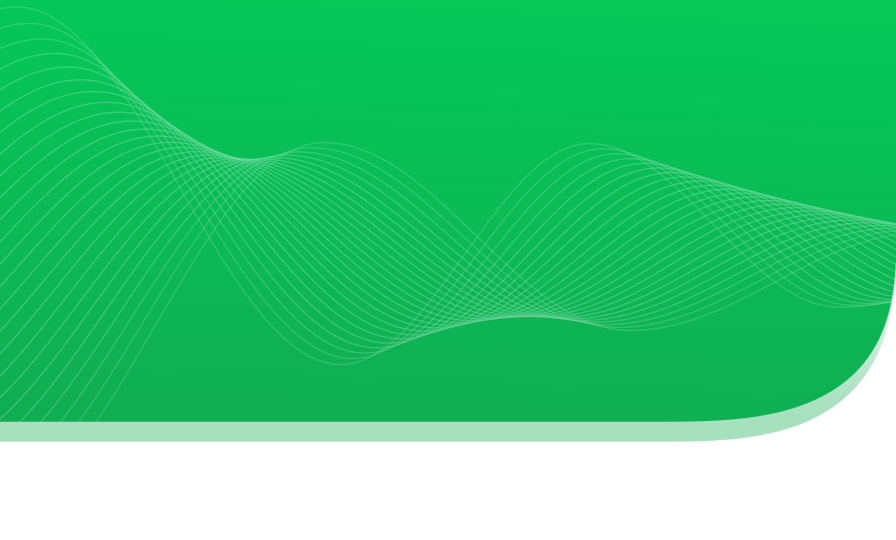
A Shadertoy shader for this background:

```glsl
// Green panel with a rounded lower corner, a pale rim below it and a woven ribbon of fine waves.

const float ASPECT = 1.6623;
const int LINE_COUNT = 25;
const int NODE_COUNT = 6;

const vec3 WHITE = vec3(1.0);
const vec3 GREEN_TOP = vec3(0.018, 0.785, 0.350);
const vec3 GREEN_LOW = vec3(0.062, 0.682, 0.322);
const vec3 RIM_PALE = vec3(0.655, 0.878, 0.750);

// Crests and troughs of the first wave, and their travel across the ribbon
const vec2 NODE_START[NODE_COUNT] = vec2[](
    vec2(-0.541, 0.589), vec2(0.032, 0.987), vec2(0.632, 0.325),
    vec2(1.093, 0.734), vec2(1.558, 0.431), vec2(2.013, 0.535));
const vec2 NODE_SHIFT[NODE_COUNT] = vec2[](
    vec2(0.510, -0.541), vec2(0.569, -0.251), vec2(0.537, 0.063),
    vec2(0.617, -0.165), vec2(0.606, 0.087), vec2(0.606, 0.030));
const float NODE_BOW[NODE_COUNT] = float[](0.0, -0.5, 0.21, -0.065, 0.0, 0.0);

// Position of one crest or trough for the wave at ribbon parameter t
vec2 waveNode(int k, float t) {
    return NODE_START[k] + NODE_SHIFT[k] * t + vec2(0.0, NODE_BOW[k] * t * (1.0 - t));
}

// Height and slope of a wave, eased by a cosine from node to node
vec2 waveAt(float x, float t) {
    vec2 a = waveNode(0, t);
    vec2 b = waveNode(1, t);
    for (int k = 2; k < NODE_COUNT; k++) {
        if (x < b.x) break;
        a = b;
        b = waveNode(k, t);
    }
    float span = b.x - a.x;
    float angle = 3.14159 * clamp((x - a.x) / span, 0.0, 1.0);
    float rise = b.y - a.y;
    return vec2(a.y + rise * 0.5 * (1.0 - cos(angle)),
                rise * 0.5 * sin(angle) * 3.14159 / span);
}

// Box-filtered coverage of a stroke at distance d
float strokeCoverage(float d, float halfWidth, float pixel) {
    float upper = min(d + 0.5 * pixel, halfWidth);
    float lower = max(d - 0.5 * pixel, -halfWidth);
    return clamp((upper - lower) / pixel, 0.0, 1.0);
}

// Coverage of a panel whose lower right corner is a cubic superellipse
float panelCoverage(vec2 p, vec2 center, vec2 radius, float pixel) {
    vec2 q = max(vec2(p.x - center.x, center.y - p.y), 0.0) / radius;
    float d = (pow(q.x * q.x * q.x + q.y * q.y * q.y, 1.0 / 3.0) - 1.0) * radius.y;
    return clamp(0.5 - d / pixel, 0.0, 1.0);
}

// Blend of all the waves in the ribbon, with crossings held below a ceiling
float ribbon(vec2 p, float halfWidth, float opacity, float ceiling, float pixel) {
    float total = 0.0;
    for (int i = 0; i < LINE_COUNT; i++) {
        float t = float(i) / float(LINE_COUNT - 1);
        vec2 wave = waveAt(p.x, t);
        float d = abs(p.y - wave.x) / sqrt(1.0 + wave.y * wave.y);
        float endFade = mix(0.7, 1.0, smoothstep(0.0, 0.2, min(t, 1.0 - t)));
        total += opacity * endFade * strokeCoverage(d, halfWidth, pixel);
    }
    return ceiling * (1.0 - exp(-total / ceiling));
}

void mainImage(out vec4 fragColor, in vec2 fragCoord) {
    vec2 p = fragCoord / iResolution.xy * vec2(ASPECT, 1.0);
    float pixel = 1.0 / iResolution.y;
    vec2 corner = vec2(1.212, 0.589);

    // Pale rim, fading as it climbs the right side
    vec3 rim = mix(RIM_PALE, WHITE, 0.85 * smoothstep(0.22, 0.52, p.y));
    vec3 color = mix(WHITE, rim, panelCoverage(p, corner, vec2(0.4515, 0.407), pixel));

    // Green panel with its gradient and waves
    float height = clamp((p.y - 0.22 + 0.04 * (p.x - 0.8)) / 0.78, 0.0, 1.0);
    vec3 panel = mix(GREEN_LOW, GREEN_TOP, height);
    panel = mix(panel, WHITE, ribbon(p, 0.0011, 0.29, 0.45, pixel));
    color = mix(color, panel, panelCoverage(p, corner, vec2(0.4515, 0.370), pixel));

    fragColor = vec4(color, 1.0);
}
```
